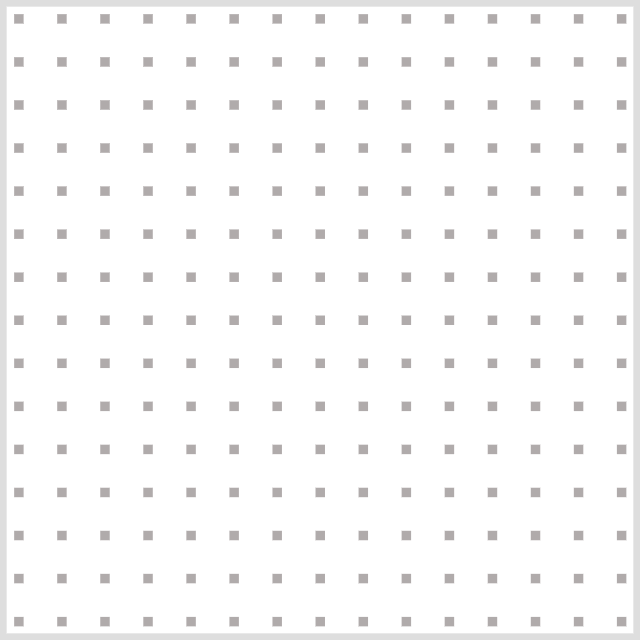
Give the GLSL for this pattern, as a Shadertoy shader.

```glsl
// Signed distance to an axis-aligned square
float squareDistance(vec2 p, float halfSize) {
    vec2 d = abs(p) - halfSize;
    return length(max(d, 0.0)) + min(max(d.x, d.y), 0.0);
}

// Antialiased coverage of the inside of a shape
float coverage(float dist, float pixel) {
    return clamp(0.5 - dist / pixel, 0.0, 1.0);
}

void mainImage(out vec4 fragColor, in vec2 fragCoord) {
    vec2 uv = fragCoord / iResolution.xy;
    float pixel = 1.0 / min(iResolution.x, iResolution.y);

    // White panel inside a pale grey frame
    float panel = coverage(squareDistance(uv - 0.5, 0.4896), pixel);
    vec3 color = mix(vec3(0.87), vec3(1.0), panel);

    // 15 by 15 grid of small squares
    float pitch = 0.06727;
    vec2 gridPos = uv - vec2(0.5004, 0.4996);
    vec2 cell = clamp(round(gridPos / pitch), -7.0, 7.0);
    float dotMask = coverage(squareDistance(gridPos - cell * pitch, 0.0074), pixel);
    color = mix(color, vec3(0.69, 0.67, 0.67), dotMask);

    fragColor = vec4(color, 1.0);
}
```
